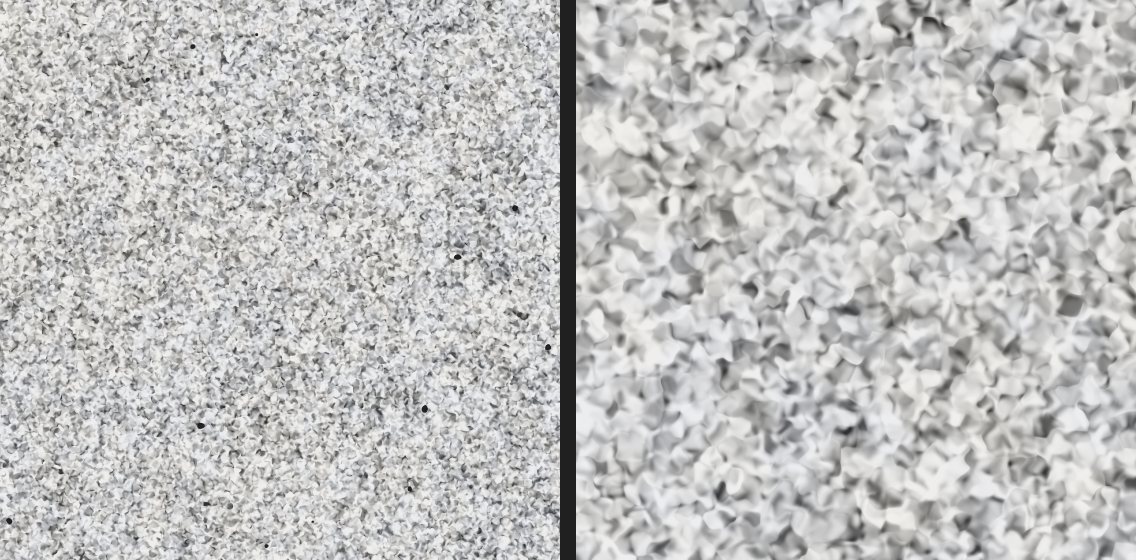
Left: the whole. Right: its middle third, enlarged.
A WebGL 1 fragment shader for this texture:

```glsl
precision highp float;
// Pale polished granite: fine white and grey crystals with dark mica flecks.
uniform vec2 u_resolution;

#define FLECK_SCALE 215.0   // finest mineral flecks across the canvas
#define GRAIN_SCALE 122.0   // crystals across the canvas
#define PATCH_SCALE 54.0    // clusters of similar crystals
#define CLOUD_SCALE 9.0     // broad drift of tone
#define MEDIAN_TONE 0.79
#define CONTRAST 0.122
#define SKEW 0.026          // stretches the darks, compresses the lights
#define TINT 0.0055
#define SPOT_SCALE 10.0
#define SPOT_CHANCE 0.17

float hash(vec2 p) {
  vec3 q = fract(p.xyx * 0.1031);
  q += dot(q, q.yzx + 33.33);
  return fract((q.x + q.y) * q.z);
}

vec2 hash2(vec2 p) {
  return vec2(hash(p + 17.3), hash(p + 71.9));
}

vec2 turn(vec2 p, float angle) {
  float c = cos(angle), s = sin(angle);
  return vec2(c * p.x - s * p.y, s * p.x + c * p.y);
}

// Value noise, centred on zero and scaled to unit deviation.
float noise(vec2 p) {
  vec2 i = floor(p), f = fract(p);
  f = f * f * (3.0 - 2.0 * f);
  float low = mix(hash(i), hash(i + vec2(1.0, 0.0)), f.x);
  float high = mix(hash(i + vec2(0.0, 1.0)), hash(i + 1.0), f.x);
  return (mix(low, high, f.y) - 0.5) / 0.2145;
}

// Crystals as soft-edged Voronoi cells, each with its own tone.
float crystals(vec2 p) {
  vec2 cell = floor(p);
  float total = 0.0, weights = 0.0;
  for (int y = -1; y <= 1; y++) {
    for (int x = -1; x <= 1; x++) {
      vec2 id = cell + vec2(float(x), float(y));
      vec2 offset = id + hash2(id) - p;
      float weight = exp(-11.0 * dot(offset, offset));
      total += weight * hash(id + 5.7);
      weights += weight;
    }
  }
  return (total / weights - 0.5) / 0.24;
}

// Sparse, slightly ragged black spots.
float spots(vec2 p) {
  vec2 q = p * SPOT_SCALE;
  vec2 id = floor(q);
  vec2 centre = 0.15 + 0.7 * hash2(id + 40.0);
  float radius = mix(0.024, 0.058, pow(hash(id + 9.1), 2.0));
  float ragged = 0.010 * noise(p * 150.0 + 31.0);
  float distanceToEdge = length(fract(q) - centre) - radius + ragged;
  float present = step(hash(id + 3.3), SPOT_CHANCE);
  return present * (1.0 - smoothstep(-0.012, 0.012, distanceToEdge));
}

void main() {
  vec2 p = gl_FragCoord.xy / u_resolution.y;

  // Warping breaks up the cell outlines.
  vec2 warp = vec2(noise(p * 150.0 + 11.0), noise(p * 150.0 + 83.0));
  vec2 q = p + 0.0012 * warp;

  // Layered minerals, with weights that keep unit deviation.
  float mineral = 0.72 * noise(turn(q, 0.6) * FLECK_SCALE + 300.0)
                + 0.61 * crystals(q * GRAIN_SCALE + 50.0)
                + 0.25 * noise(turn(q, 1.1) * PATCH_SCALE + 120.0)
                + 0.08 * noise(turn(p, 0.4) * CLOUD_SCALE + 60.0);
  mineral = clamp(mineral, -3.0, 2.3);
  float tone = MEDIAN_TONE + CONTRAST * mineral - SKEW * mineral * mineral;

  // Faint warm and cool crystals, cooler towards the lower right.
  float warmth = 0.7 * noise(turn(p, 0.9) * 38.0 + 210.0)
               + 0.4 * noise(p * 7.0 + 95.0)
               + 0.8 * (p.y - p.x) - 0.1;
  vec3 colour = vec3(tone) + TINT * warmth * vec3(0.9, 0.4, -1.1);

  vec3 spotColour = vec3(0.10, 0.10, 0.11);
  colour = mix(colour, spotColour, 0.95 * spots(p));
  gl_FragColor = vec4(clamp(colour, 0.0, 1.0), 1.0);
}
```
